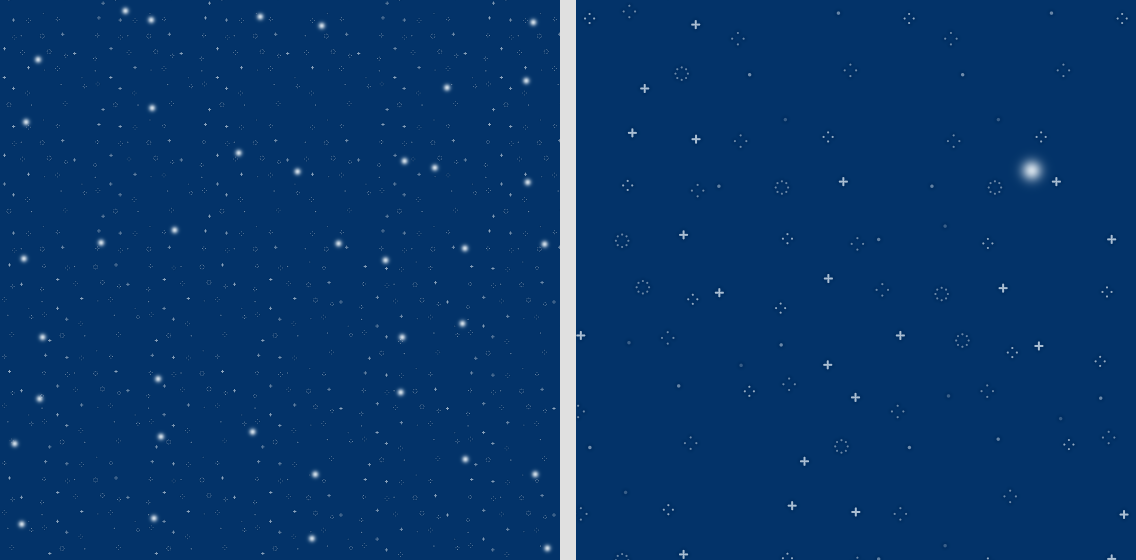
Left, the full canvas; right, a detail of the centre.
Reproduce this pattern procedurally as a WebGL 2 fragment shader.

```glsl
#version 300 es
precision highp float;
// Night sky: tiny pluses, dots and dotted rings strewn on flat navy, with soft glowing stars.
// Marks sit in a jittered grid that repeats in small tiles, shifted from patch to patch;
// stars use a coarser jittered grid that never repeats.

uniform vec2 u_resolution;
out vec4 fragColor;

// Colours
const vec3 NAVY = vec3(0.01, 0.20, 0.41);
const vec3 DEEP_NAVY = vec3(0.0, 0.18, 0.385);
const vec3 MARK_INK = vec3(0.86, 0.91, 0.95);
const vec3 STAR_LIGHT = vec3(0.92, 0.95, 0.97);

// Small marks, lengths in canvas heights
const float MARK_CELL = 0.0317;
const float MARK_JITTER = 0.66;
const float MARK_SHARE = 0.88;
const float TILE_CELLS = 6.0;
const float PATCH_CELLS = 17.0;
const float PLUS_ARM = 0.0021;
const float STROKE = 0.0006;
const float DOT_RADIUS = 0.0010;
const float TIGHT_RADIUS = 0.0027;
const float WIDE_RADIUS = 0.0034;
const float RING_RADIUS = 0.0037;
const float HALO_WIDTH = 0.0026;

// Glowing stars
const float STAR_CELL = 0.125;
const float STAR_JITTER = 0.76;
const float STAR_SHARE = 0.60;
const float STAR_SIGMA = 0.0042;
const float STAR_PEAK = 0.88;

const float TAU = 6.2831853;

vec3 hash3(vec2 p, float seed) {
    vec3 q = fract(vec3(p.xyx + seed) * vec3(0.1031, 0.1030, 0.0973));
    q += dot(q, q.yxz + 33.33);
    return fract((q.xxy + q.yzz) * q.zyx);
}

float plusDistance(vec2 p) {
    p = abs(p);
    p = vec2(max(p.x, p.y), min(p.x, p.y));
    return length(vec2(max(p.x - PLUS_ARM, 0.0), p.y)) - STROKE;
}

// Evenly spaced dots on a circle, folded into one sector
float dottedRingDistance(vec2 p, float count, float radius) {
    float sector = TAU / count;
    float angle = atan(p.y, p.x + 1e-7);
    angle -= sector * round(angle / sector);
    return length(length(p) * vec2(cos(angle), sin(angle)) - vec2(radius, 0.0)) - STROKE;
}

// Returns signed distance and opacity of the mark in this cell
vec2 markAt(vec2 uv) {
    vec2 cell = floor(uv / MARK_CELL);
    vec2 patchShift = floor(hash3(floor(cell / PATCH_CELLS), 7.3).xy * TILE_CELLS);
    vec2 tileCell = mod(cell + patchShift, TILE_CELLS);
    vec3 place = hash3(tileCell, 19.7);
    vec3 kind = hash3(tileCell, 53.1);
    if (place.z > MARK_SHARE) return vec2(1.0, 0.0);

    vec2 center = (cell + 0.5 + MARK_JITTER * (place.xy - 0.5)) * MARK_CELL;
    vec2 p = uv - center;
    if (kind.x < 0.33) return vec2(plusDistance(p), 0.78);
    if (kind.x < 0.60) return vec2(length(p) - DOT_RADIUS, mix(0.25, 0.8, kind.y));
    if (kind.x < 0.77) return vec2(dottedRingDistance(p, 4.0, TIGHT_RADIUS), 0.68);
    if (kind.x < 0.93) return vec2(dottedRingDistance(p, 4.0, WIDE_RADIUS), 0.50);
    return vec2(dottedRingDistance(p, 8.0, RING_RADIUS), 0.48);
}

float starGlow(vec2 uv) {
    vec2 cell = floor(uv / STAR_CELL);
    vec3 place = hash3(cell, 91.9);
    vec2 center = (cell + 0.5 + STAR_JITTER * (place.xy - 0.5)) * STAR_CELL;
    vec2 p = (uv - center) / STAR_SIGMA;
    return place.z < STAR_SHARE ? STAR_PEAK * exp(-0.5 * dot(p, p)) : 0.0;
}

void main() {
    vec2 uv = gl_FragCoord.xy / u_resolution.y;
    float pixel = 1.0 / u_resolution.y;

    // Faint dark rim, then the mark with an antialiased edge
    vec2 mark = markAt(uv);
    float halo = 1.0 - smoothstep(0.0, HALO_WIDTH, mark.x);
    float coverage = clamp(0.5 - mark.x / pixel, 0.0, 1.0);
    vec3 color = mix(NAVY, DEEP_NAVY, halo);
    color = mix(color, MARK_INK, coverage * mark.y);

    // Glow on top
    color = mix(color, STAR_LIGHT, starGlow(uv));
    fragColor = vec4(color, 1.0);
}
```
